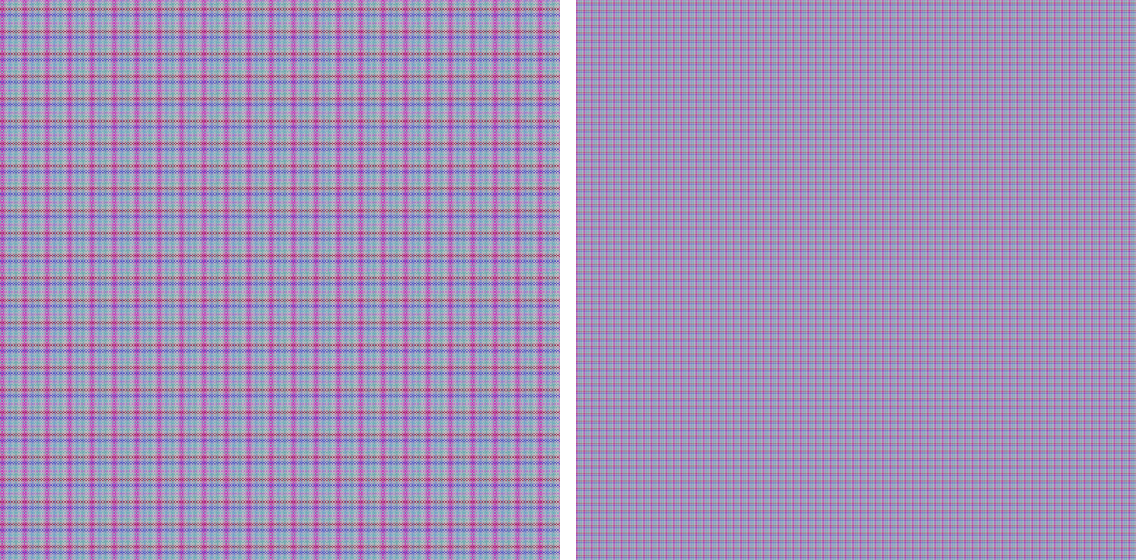
Left, the tile; right, the same tile 3 across and 3 down.
Reproduce this pattern procedurally as a three.js fragment shader.

```glsl
// Fine plaid cloth: soft coloured bands run across and up over a pale ground.
// A plain weave shows warp and weft by turns in a checker of tiny threads,
// so equal bands deepen where they cross. Whole counts make the cloth tile.

varying vec2 vUv;

const float PI = 3.14159265;
const float REPEATS = 25.0;          // plaid repeats across and up
const float THREADS = 16.0;          // threads per repeat, an even number
const float WEAVE_SOFTNESS = 0.42;   // blur between neighbouring threads

const vec3 GROUND       = vec3(0.77, 0.78, 0.78);
const vec3 WARP_MAGENTA = vec3(0.80, 0.16, 0.70);
const vec3 WARP_BLUE    = vec3(0.45, 0.58, 0.80);
const vec3 WARP_TEAL    = vec3(0.42, 0.66, 0.70);
const vec3 WEFT_RED     = vec3(0.60, 0.19, 0.32);
const vec3 WEFT_BLUE    = vec3(0.34, 0.28, 0.76);
const vec3 WEFT_CYAN    = vec3(0.42, 0.70, 0.76);
const vec3 WEFT_LILAC   = vec3(0.72, 0.42, 0.78);
const vec3 WEFT_TEAL    = vec3(0.40, 0.66, 0.66);

// Soft band around a centre, wrapped within one repeat
float band(float t, float center, float width) {
  float d = (fract(t - center + 0.5) - 0.5) / width;
  return exp(-d * d);
}

// Colours of the upright threads
vec3 warpColor(float x) {
  vec3 c = GROUND;
  c = mix(c, WARP_BLUE, band(x, 0.44, 0.09));
  c = mix(c, WARP_TEAL, band(x, 0.70, 0.09));
  return mix(c, WARP_MAGENTA, band(x, 0.11, 0.13));
}

// Colours of the level threads
vec3 weftColor(float y) {
  vec3 c = GROUND;
  c = mix(c, WEFT_CYAN, band(y, 0.11, 0.07));
  c = mix(c, WEFT_LILAC, band(y, 0.96, 0.06));
  c = mix(c, WEFT_TEAL, band(y, 0.81, 0.06));
  c = mix(c, WEFT_BLUE, band(y, 0.33, 0.10));
  return mix(c, WEFT_RED, band(y, 0.59, 0.08));
}

// Plain weave: 1 where the warp lies on top, 0 where the weft does
float warpOnTop(vec2 p) {
  vec2 wave = sin(PI * THREADS * p);
  return smoothstep(-WEAVE_SOFTNESS, WEAVE_SOFTNESS, wave.x * wave.y);
}

void main() {
  vec2 p = vUv * REPEATS;
  vec3 cloth = mix(weftColor(p.y), warpColor(p.x), warpOnTop(p));
  gl_FragColor = vec4(cloth, 1.0);
}
```
